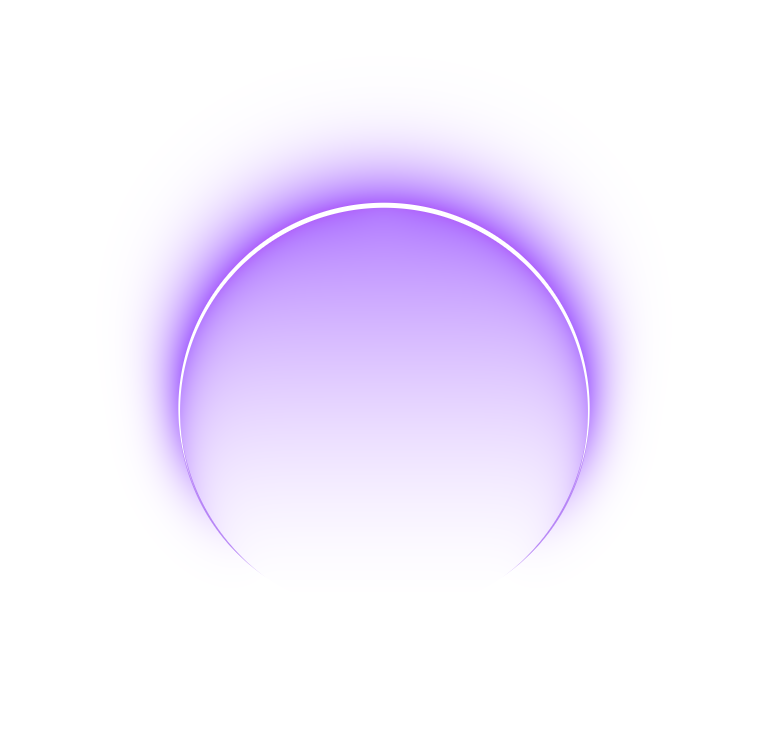
Give the GLSL for this background, as a Shadertoy shader.

```glsl
#define CENTER vec2(0.0, -0.0556)
#define RADIUS 0.2775
#define GLOW_COLOR vec3(0.65, 0.40, 1.0)
#define FRINGE_COLOR vec3(0.72, 0.33, 0.96)
#define TAIL_COLOR vec3(0.62, 0.36, 0.95)
#define LINE_HALF_WIDTH 0.0034
#define TAIL_HALF_WIDTH 0.0013
#define RIM_REACH 0.024
#define FILL_STRENGTH 0.85

// Antialiased coverage of a thin stroke, fading as it gets below one pixel
float stroke(float dist, float halfWidth, float pixel) {
    float edge = clamp(0.5 + (halfWidth - abs(dist)) / pixel, 0.0, 1.0);
    return edge * min(1.0, 2.0 * halfWidth / pixel);
}

// Glow outside the ring, wider toward the top
float outerGlow(float dist, float up, float strength) {
    float reach = mix(0.035, 0.07, smoothstep(-0.1, 1.0, up));
    float x = dist / reach;
    return strength * exp(-x - 0.34 * x * x);
}

// Vertical fill inside the ring, with a darker rim
float innerGlow(float dist, vec2 p, float strength) {
    float height = clamp((p.y / RADIUS + 0.95) / 1.95, 0.0, 1.0);
    float fill = FILL_STRENGTH * pow(height, 1.6);
    float notch = 1.0 - 0.45 * exp(-pow(p.x / 0.04, 2.0));
    float rim = 0.75 * strength * notch * exp(dist / RIM_REACH);
    return 1.0 - (1.0 - fill) * (1.0 - rim);
}

void mainImage(out vec4 fragColor, in vec2 fragCoord) {
    float pixel = 1.0 / iResolution.y;
    vec2 p = (fragCoord - 0.5 * iResolution.xy) * pixel - CENTER;
    float r = length(p);
    float dist = r - RADIUS;
    float up = p.y / max(r, 0.0001);
    float strength = smoothstep(-0.85, 0.35, up);

    // Soft light on both sides of the ring
    float outer = outerGlow(max(dist, 0.0), up, strength);
    float inner = innerGlow(min(dist, 0.0), p, strength);
    float inside = clamp(0.5 - dist / pixel, 0.0, 1.0);
    float glow = mix(outer, inner, inside);
    vec3 color = mix(vec3(1.0), GLOW_COLOR, glow);

    // Magenta fringe along the crown
    float crown = smoothstep(0.3, 0.9, up);
    float fringe = 0.65 * crown * exp(-abs(dist) / 0.007);
    fringe *= 1.0 - 0.4 * exp(-pow(p.x / 0.03, 2.0));
    color = mix(color, FRINGE_COLOR, fringe);

    // Violet tails tapering at the lower ends
    float taper = smoothstep(-0.82, -0.45, up) * (1.0 - smoothstep(-0.3, 0.1, up));
    float tail = stroke(dist, TAIL_HALF_WIDTH * sqrt(taper), pixel);
    color = mix(color, TAIL_COLOR, 0.7 * tail);

    // White line, thickest at the top
    float lineWidth = LINE_HALF_WIDTH * pow(clamp((up + 0.6) / 1.6, 0.0, 1.0), 1.1);
    float line = stroke(dist, lineWidth, pixel) * smoothstep(-0.6, -0.1, up);
    color = mix(color, vec3(1.0), line);

    fragColor = vec4(color, 1.0);
}
```
